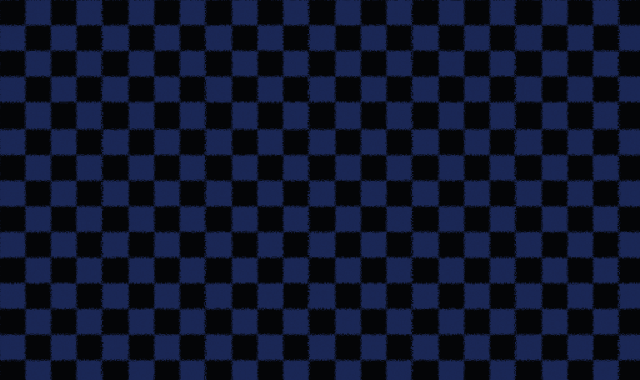
A WebGL 1 fragment shader for this pattern:

```glsl
precision highp float;
uniform vec2 u_resolution;

float hash(vec2 p) {
  p = fract(p * vec2(0.1031, 0.1137));
  p += dot(p, p.yx + 33.33);
  return fract((p.x + p.y) * p.x * 7.31);
}

// Signed distance to the nearest cell edge, positive in even cells
float stripe(float cell) {
  return 0.5 - 2.0 * abs(fract(cell * 0.5 + 0.25) - 0.5);
}

// Four columns per tile, the first slightly wider than the rest
float columnCell(float x) {
  float t = fract((x - 0.2686) / 0.2719);
  return t < 0.258 ? t / 0.258 : 1.0 + (t - 0.258) / 0.24733;
}

// Even rows, with one stretched row in the upper part
float rowCell(float y) {
  float d = y - 0.3406;
  d += 0.0044 * clamp(-d / 0.066, 0.0, 1.0);
  return d / 0.06748 + 5.0;
}

void main() {
  vec2 p = gl_FragCoord.xy / u_resolution.y;
  p.y = 1.0 - p.y;
  vec2 grain = floor(p * 304.0);
  float speckle = hash(grain) - 0.5;
  float column = columnCell(p.x);
  float row = rowCell(p.y);

  // Fuzzy borders, roughest along the tile seams
  float seam = 1.0 - smoothstep(0.0, 0.12, min(column, 4.0 - column));
  float fray = 0.055 + 0.06 * seam;
  float softness = max(0.05, 0.7 / (0.0675 * u_resolution.y));
  float sx = stripe(column) + fray * speckle;
  float sy = stripe(row) + 0.065 * (hash(grain + 71.0) - 0.5);
  vec2 side = clamp(vec2(sx, sy) / softness, -1.0, 1.0);
  float blue = 0.5 - 0.5 * side.x * side.y;

  // Woven grain and slightly worn seams
  vec3 color = mix(vec3(0.016, 0.02, 0.028), vec3(0.102, 0.152, 0.332), blue);
  color *= 1.0 + 0.04 * speckle - 0.12 * seam * hash(grain + 19.0);
  gl_FragColor = vec4(color, 1.0);
}
```
